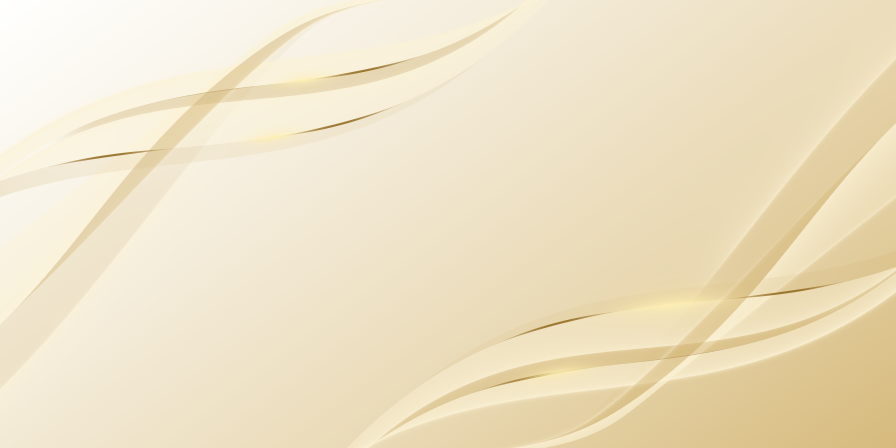
A WebGL 2 fragment shader for this background:

```glsl
#version 300 es
precision highp float;
// Cream and gold gradient with translucent wave ribbons in two opposite corners.

uniform vec2 u_resolution;
out vec4 fragColor;

// Background ramp, from the upper left to the lower right
const vec3 WHITE = vec3(1.0, 1.0, 0.995);
const vec3 IVORY = vec3(0.96, 0.932, 0.868);
const vec3 SAND = vec3(0.912, 0.847, 0.70);
const vec3 HONEY = vec3(0.84, 0.73, 0.49);

// Ribbon colours
const vec3 CREAM = vec3(0.985, 0.95, 0.84);
const vec3 TAN = vec3(0.83, 0.71, 0.46);
const vec3 GOLD = vec3(0.56, 0.40, 0.10);
const vec3 SPARK = vec3(1.0, 0.94, 0.70);

// Spacing of the curve nodes, in canvas heights
const float FLOW_STEP = 0.3906;
const float SASH_STEP = 0.2865;

// Flowing curves: depth below the top at each node across
const vec4 FLOW_TOP = vec4(0.349, 0.174, 0.117, 0.008);
const vec4 FLOW_FOLD = vec4(0.391, 0.219, 0.164, 0.005);
const vec4 FLOW_MIDDLE = vec4(0.396, 0.242, 0.195, 0.005);
const vec4 FLOW_THREAD = vec4(0.404, 0.331, 0.271, 0.052);
const vec4 FLOW_BASE = vec4(0.440, 0.367, 0.294, 0.042);

// Steep curves: distance across at each node downwards
const vec4 SASH_OUTER = vec4(0.682, 0.344, -0.016, -0.391);
const vec4 SASH_LEFT = vec4(0.750, 0.378, 0.138, -0.156);
const vec4 SASH_RIGHT = vec4(0.750, 0.432, 0.154, -0.156);
const vec4 SASH_VEIL = vec4(0.750, 0.487, 0.260, 0.010);

const float LINE_WIDTH = 0.0024;

// Cubic through four values at t = 0, 1, 2, 3
float cubic(vec4 y, float t) {
    float a = t - 1.0, b = t - 2.0, c = t - 3.0;
    return dot(y, vec4(-a * b * c / 6.0, t * b * c / 2.0, -t * a * c / 2.0, t * a * b / 6.0));
}

// Signed field scaled to a distance in canvas heights
float toDistance(float field) {
    float slope = length(vec2(dFdx(field), dFdy(field))) * u_resolution.y;
    return field / max(slope, 0.001);
}

float flow(vec4 nodes, vec2 q) {
    return toDistance(q.y - cubic(nodes, q.x / FLOW_STEP));
}

float sash(vec4 nodes, vec2 q) {
    float flare = 0.104 * exp(-q.y / 0.026);
    return toDistance(q.x - cubic(nodes, q.y / SASH_STEP) - flare);
}

float cover(float d) {
    return clamp(d * u_resolution.y + 0.5, 0.0, 1.0);
}

float between(float start, float end) {
    return cover(start) * cover(-end);
}

float rim(float d) {
    return exp(-abs(d) / 0.0035);
}

float span(float low, float high, float soft, float x) {
    return smoothstep(low, low + soft, x) * (1.0 - smoothstep(high - soft, high, x));
}

vec3 goldLine(vec3 col, float d, float taper) {
    float width = LINE_WIDTH * taper;
    return mix(col, GOLD, taper * cover(width - abs(d)) * 0.85);
}

vec3 sparkle(vec3 col, float d, float along, float size) {
    float glow = exp(-abs(d) / (0.16 * size) - along * along / (size * size));
    return mix(col, SPARK, 0.9 * glow);
}

// One corner of ribbons; q runs right and down from that corner
vec3 corner(vec3 col, vec2 q, vec2 sparks, vec2 sizes) {
    float top = flow(FLOW_TOP, q), fold = flow(FLOW_FOLD, q);
    float middle = flow(FLOW_MIDDLE, q), thread = flow(FLOW_THREAD, q);
    float base = flow(FLOW_BASE, q);
    float outer = sash(SASH_OUTER, q), left = sash(SASH_LEFT, q);
    float right = sash(SASH_RIGHT, q), veil = sash(SASH_VEIL, q);
    float low = smoothstep(0.25, 0.5, q.y);

    // Steep sheets and the halo beyond them
    col = mix(col, CREAM, 0.5 * low * cover(veil) * exp(-max(veil, 0.0) / 0.04));
    col = mix(col, TAN, between(right, veil) * (0.10 + 0.10 * low));
    col = mix(col, CREAM, between(outer, left) * (0.3 + 0.45 * exp(-abs(left) / 0.06)));
    col = mix(col, CREAM, 0.45 * low * rim(veil) + 0.5 * rim(outer) * smoothstep(0.1, 0.25, q.y));

    // Flowing sheets
    float foldFade = smoothstep(0.1, 0.22, q.x);
    col = mix(col, CREAM, between(top, fold) * (0.45 + 0.3 * exp(-abs(top) / 0.03)));
    col = mix(col, TAN, between(fold, middle) * foldFade * 0.42);
    col = mix(col, CREAM, between(middle, thread) * (0.3 + 0.4 * exp(-abs(middle) / 0.04)));
    col = mix(col, TAN, between(thread, base) * (0.13 + 0.12 * exp(-q.x / 0.15)));
    col = mix(col, CREAM, 0.7 * rim(top) + 0.25 * rim(middle));

    // Narrow folded sash
    col = mix(col, TAN, between(left, right) * 0.5);
    col = mix(col, CREAM, 0.45 * rim(right) * (1.0 - smoothstep(0.1, 0.7, q.y)));

    // Gold threads and their highlights
    col = goldLine(col, fold, span(0.64, 0.98, 0.16, q.x) + 0.35 * span(0.3, 0.66, 0.15, q.x));
    col = goldLine(col, thread, span(0.07, 0.42, 0.16, q.x) + span(0.58, 0.93, 0.16, q.x));
    col = sparkle(col, fold, q.x - sparks.x, sizes.x);
    return sparkle(col, thread, q.x - sparks.y, sizes.y);
}

void main() {
    vec2 p = gl_FragCoord.xy / u_resolution.y;
    float aspect = u_resolution.x / u_resolution.y;
    vec2 fromTop = vec2(p.x, 1.0 - p.y);
    vec2 fromBottom = vec2(aspect - p.x, p.y);

    // Diagonal ramp
    float t = 3.0 * (0.6 * p.x / aspect + 0.4 * fromTop.y);
    vec3 col = mix(WHITE, IVORY, clamp(t, 0.0, 1.0));
    col = mix(col, SAND, clamp(t - 1.0, 0.0, 1.0));
    col = mix(col, HONEY, clamp(t - 2.0, 0.0, 1.0));

    col = corner(col, fromTop, vec2(0.68, 0.61), vec2(0.06, 0.06));
    col = corner(col, fromBottom, vec2(0.755, 0.50), vec2(0.07, 0.12));
    fragColor = vec4(col, 1.0);
}
```
